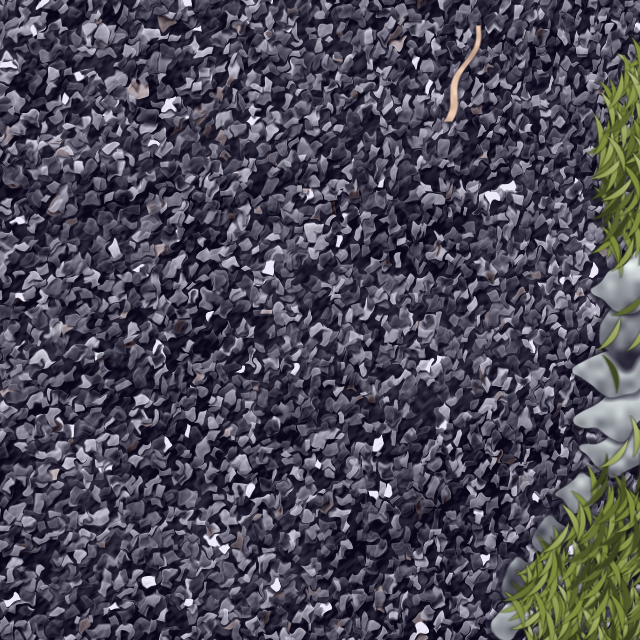
Give the GLSL for this texture, as a WebGL 2 fragment shader.

```glsl
#version 300 es
precision highp float;

uniform vec2 u_resolution;
out vec4 fragColor;

const vec3 SHADOW = vec3(0.10, 0.09, 0.16);
const vec3 SLATE_LIGHT = vec3(0.76, 0.75, 0.81);
const vec3 GRASS_DARK = vec3(0.22, 0.25, 0.12);
const vec3 GRASS_MID = vec3(0.50, 0.56, 0.24);
const vec3 GRASS_PALE = vec3(0.74, 0.77, 0.53);
const vec3 TWIG = vec3(0.86, 0.73, 0.64);
const float CHIP_ANGLE = 0.72;
const float CHIP_SPREAD = 1.7;
const float SOFTNESS = 0.0017;
const float WARP = 0.013;
const float BLADE_CELL = 0.032;

float hash(vec2 p) {
    return fract(sin(dot(p, vec2(127.1, 311.7))) * 43758.5453);
}

vec2 hash2(vec2 p) {
    return vec2(hash(p), hash(p + 57.3));
}

float noise(vec2 p) {
    vec2 i = floor(p), f = fract(p);
    f = f * f * (3.0 - 2.0 * f);
    return mix(mix(hash(i), hash(i + vec2(1, 0)), f.x),
               mix(hash(i + vec2(0, 1)), hash(i + 1.0), f.x), f.y);
}

vec2 rotate(vec2 p, float a) {
    float c = cos(a), s = sin(a);
    return vec2(c * p.x + s * p.y, c * p.y - s * p.x);
}

float cover(float d, float soft) {
    return 1.0 - smoothstep(-soft, soft, d);
}

// Skewed, slightly rounded slab
float chipDistance(vec2 p, vec2 size, float skew) {
    p.x += skew * p.y;
    vec2 q = abs(p) - size * 0.65;
    return length(max(q, 0.0)) + min(max(q.x, q.y), 0.0) - size.y * 0.35;
}

// Paints one layer of shaded chips over the tone below; y carries warmth
vec2 chipLayer(vec2 p, float cell, float seed, float amount, vec2 below, float soft) {
    for (int j = -1; j <= 1; j++)
    for (int i = -1; i <= 1; i++) {
        vec2 id = floor(p / cell) + vec2(i, j);
        vec2 a = hash2(id + seed), b = hash2(id + seed + 13.7), c = hash2(id + seed + 31.9);
        if (c.x > amount) continue;
        vec2 local = p - (id + 0.1 + 0.8 * a) * cell;
        float angle = CHIP_ANGLE + (b.x - 0.5) * CHIP_SPREAD;
        vec2 size = cell * vec2(mix(0.32, 0.62, c.y), mix(0.17, 0.33, b.y));
        float skew = a.x - 0.5;
        float d = chipDistance(rotate(local, angle), size, skew);
        float shade = chipDistance(rotate(local - cell * vec2(0.10, -0.17), angle), size, skew);
        float h = hash(id + seed + 77.1);
        float tone = mix(0.10, 0.95, pow(h, 1.4)) + 0.40 * local.y / cell;
        tone += 0.14 * smoothstep(-size.y * 0.6, 0.0, d) + 0.4 * step(0.975, h);
        below.x = mix(below.x, -0.06, 0.75 * cover(shade, soft * 2.0));
        below = mix(below, vec2(tone, step(0.95, a.y)), cover(d, soft));
    }
    return below;
}

vec3 gravel(vec2 p, float soft) {
    vec2 q = vec2(p.x * (1.0 + 0.18 * p.x), p.y);
    q += WARP * (vec2(noise(q * 75.0), noise(q * 75.0 + 40.0)) - 0.5);
    vec2 chips = chipLayer(q, 0.036, 3.0, 0.95, vec2(0.0), soft);
    chips = chipLayer(q, 0.026, 19.0, 0.80, chips, soft);
    chips = chipLayer(q, 0.019, 43.0, 0.55, chips, soft);
    vec2 along = rotate(p, CHIP_ANGLE);
    float tone = chips.x + 0.26 * (noise(along * vec2(110.0, 210.0)) - 0.5);
    tone += 0.16 * (noise(p * 13.0) - 0.5);
    vec3 color = mix(SHADOW, SLATE_LIGHT, clamp(tone, -0.1, 1.25));
    return color + chips.y * vec3(0.05, 0.01, -0.03);
}

// Left border of the verge
float vergeEdge(float y) {
    float x = mix(0.80, 0.93, smoothstep(0.03, 0.30, y));
    return x + 0.05 * smoothstep(0.82, 0.95, y) + 0.03 * (noise(vec2(y * 16.0, 5.0)) - 0.5);
}

vec3 rocks(vec2 p, vec3 color, float soft) {
    vec2 q = p + 0.02 * (vec2(noise(p * 32.0), noise(p * 32.0 + 9.0)) - 0.5);
    for (int i = 0; i < 9; i++) {
        vec2 r = hash2(vec2(i, 4.0));
        float y = 0.03 + 0.066 * float(i);
        vec2 local = q - vec2(vergeEdge(y) + 0.05 * smoothstep(0.2, 0.35, y), y);
        vec2 size = mix(vec2(0.032, 0.022), vec2(0.065, 0.038), smoothstep(0.2, 0.35, y));
        float d = chipDistance(rotate(local, 0.5 + r.x * 0.7), size, r.y - 0.5);
        float tone = mix(0.30, 0.95, r.y) + 6.0 * local.y + 0.5 * (noise(p * 65.0) - 0.5);
        color = mix(color, SHADOW, 0.7 * cover(d - 0.006, 0.006));
        color = mix(color, mix(SHADOW, vec3(0.76, 0.79, 0.80), tone), cover(d, soft));
    }
    return color;
}

// Bent tapering blades rooted inside the verge, with a gap at the rocks
vec3 grass(vec2 p, vec3 color, float soft) {
    for (int k = 0; k < 5; k++)
    for (int j = -1; j <= 1; j++)
    for (int i = -1; i <= 1; i++) {
        vec2 id = floor(p / BLADE_CELL) + vec2(i, j);
        vec2 a = hash2(id + float(k) * 17.3), b = hash2(id + float(k) * 17.3 + 8.1);
        vec2 root = (id + a) * BLADE_CELL;
        float gap = smoothstep(0.20, 0.26, root.y) * (1.0 - smoothstep(0.58, 0.64, root.y));
        if (root.x < vergeEdge(root.y) + 0.015 || b.y < gap * 0.93 || root.y > 0.92) continue;
        vec2 l = rotate(p - root, (b.x - 0.65) * 1.5);
        float t = l.y / (BLADE_CELL * 0.95);
        float width = 0.0042 * (1.0 - t * t);
        float d = max(abs(l.x + 0.007 * t * t) - width, (abs(t) - 1.0) * BLADE_CELL);
        vec3 blade = mix(GRASS_DARK, GRASS_MID, smoothstep(0.0, 0.45, a.y));
        blade = mix(blade, GRASS_PALE, smoothstep(0.5, 1.0, a.y) * (0.6 + 0.4 * t));
        color = mix(color, GRASS_DARK * 0.8, 0.5 * cover(d - 0.002, 0.003));
        color = mix(color, blade, cover(d, soft));
    }
    return color;
}

vec3 twig(vec2 p, vec3 color, float soft) {
    float t = (p.y - 0.81) / 0.15;
    float x = mix(0.695, 0.750, t) + 0.007 * sin(t * 9.0 + 0.8);
    float d = max(abs(p.x - x) * 0.85 - mix(0.0055, 0.003, t), (abs(t - 0.5) - 0.5) * 0.15);
    color = mix(color, SHADOW, 0.6 * cover(d - 0.003, 0.004));
    return mix(color, TWIG + 0.25 * (noise(p * 90.0) - 0.5), cover(d, soft));
}

void main() {
    vec2 p = gl_FragCoord.xy / u_resolution;
    float soft = max(SOFTNESS, 0.8 / min(u_resolution.x, u_resolution.y));
    vec3 color = gravel(p, soft);
    color = rocks(p, color, soft);
    color = grass(p, color, soft);
    color = twig(p, color, soft);
    fragColor = vec4(clamp(color, 0.0, 1.0), 1.0);
}
```
